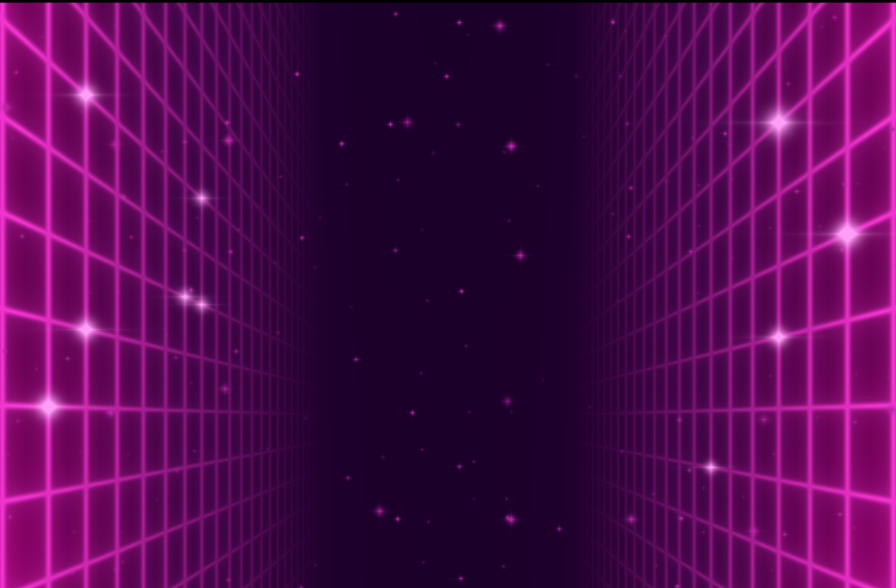
Give the GLSL for this background, as a Shadertoy shader.

```glsl
const vec3 VOID_COLOR = vec3(0.10, 0.0, 0.16);
const vec3 HAZE_COLOR = vec3(0.18, 0.01, 0.23);
const vec3 WALL_COLOR = vec3(0.31, 0.0, 0.27);
const vec3 CORNER_COLOR = vec3(0.62, 0.0, 0.44);
const vec3 NEON_COLOR = vec3(0.95, 0.20, 0.81);
const vec3 STAR_COLOR = vec3(0.72, 0.14, 0.64);
const vec3 FLARE_COLOR = vec3(1.0, 0.62, 0.97);

// Wall spacing: x for columns (inverse distance), y for rows (slope)
const vec2 GRID_START = vec2(2.0104, 0.0286);
const vec2 GRID_STEP = vec2(0.2327, 0.2161);
const float HORIZON = 0.1896;

float hash(vec2 p) {
    return fract(sin(dot(p, vec2(127.1, 311.7))) * 43758.5453);
}

float columnDistance(float index) {
    return 1.0 / (GRID_START.x + GRID_STEP.x * index);
}

float rowSlope(float index) {
    return GRID_START.y + GRID_STEP.y * index;
}

// Screen position of a grid crossing on the wall given by side (-1 or 1)
vec2 crossing(float side, float column, float row) {
    float d = columnDistance(column);
    return vec2(side * d, HORIZON + d * rowSlope(row));
}

float neonLine(float dist, float width) {
    float core = exp(-dist * dist / (width * width));
    return 0.72 * core + 0.30 * exp(-dist / (3.2 * width));
}

// Light of both families of lines on a wall in perspective
float wallGrid(float d, float y, float pixel) {
    float column = max(round((1.0 / d - GRID_START.x) / GRID_STEP.x), 0.0);
    float row = round(((y - HORIZON) / d - GRID_START.y) / GRID_STEP.y);
    float slope = rowSlope(row);
    float columnGap = abs(d - columnDistance(column));
    float rowGap = abs(y - HORIZON - d * slope) / sqrt(1.0 + slope * slope);
    float width = max(0.0078 * d, 0.8 * pixel);
    float upright = neonLine(columnGap, width);
    float slanted = neonLine(rowGap, width);
    float fade = pow(clamp((d - 0.14) / 0.34, 0.0, 1.0), 1.15);
    return fade * (1.0 - (1.0 - upright) * (1.0 - slanted));
}

// Soft core with four tapering rays
float sparkle(vec2 p, float size, float stretch) {
    vec2 a = abs(p) / size;
    float core = exp(-dot(a, a) * 7.0);
    float flat_ray = exp(-a.x * 2.2 / stretch - a.y * 13.0);
    float tall_ray = exp(-a.y * 2.6 - a.x * 13.0);
    return core + 0.6 * (flat_ray + tall_ray);
}

// One possible star per cell, kept away from the cell border
float starLayer(vec2 p, float cellSize, float density, float size, float seed) {
    vec2 cell = floor(p / cellSize);
    vec2 key = cell + seed;
    vec2 offset = 0.28 + 0.44 * vec2(hash(key + 3.7), hash(key + 9.2));
    float present = step(hash(key), density);
    float glow = 0.4 + 0.6 * hash(key + 17.3);
    return present * glow * sparkle(p - (cell + offset) * cellSize, size, 1.0);
}

// Flares sit on grid crossings that step inward along each wall
float wallFlares(vec2 p) {
    float light = 0.0;
    for (int n = 0; n < 6; n++) {
        float i = float(n);
        float column = 1.0 + 5.0 * floor(i / 3.0) + ceil(mod(i, 3.0) * 0.5);
        vec2 center = crossing(-1.0, column, mod(i * i, 7.0));
        float size = 0.075 * abs(center.x);
        light += 2.1 * abs(center.x) * sparkle(p - center, size, 1.3);
    }
    for (int n = 0; n < 4; n++) {
        float i = float(n);
        float column = 1.0 + 2.0 * ceil(i * 0.5) + floor(i / 3.0);
        float row = mod(3.0 - 3.0 * i + 2.0 * i * i, 12.0) - 1.0;
        vec2 center = crossing(1.0, column, row);
        float size = (0.06 + 0.012 * max(row, 0.0)) * abs(center.x);
        light += 2.2 * abs(center.x) * sparkle(p - center, size, 1.5);
    }
    return light;
}

vec3 backdrop(float d, float y, float height) {
    vec3 color = mix(VOID_COLOR, HAZE_COLOR, smoothstep(0.10, 0.27, d));
    color = mix(color, WALL_COLOR, smoothstep(0.27, 0.5, d));
    float side = 0.5 - d;
    float low = exp(-length(vec2(side * 9.0, y * 5.0)));
    float high = exp(-length(vec2(side * 11.0, (height - y) * 5.0)));
    return mix(color, CORNER_COLOR, 0.85 * low + 0.55 * high);
}

void mainImage(out vec4 fragColor, in vec2 fragCoord) {
    float pixel = 1.0 / iResolution.x;
    float height = iResolution.y * pixel;
    vec2 p = fragCoord * pixel - vec2(0.5, 0.0);
    float d = max(abs(p.x), 0.02);

    // Dark corridor between two glowing walls
    vec3 color = backdrop(d, p.y, height);
    color = mix(color, NEON_COLOR, wallGrid(d, p.y, pixel));

    // Scattered stars, then flares on the walls
    float stars = 0.8 * starLayer(p, 0.145, 0.45, 0.013, 4.0);
    stars += 0.75 * starLayer(p + 0.021, 0.062, 0.28, 0.0065, 31.0);
    stars += 0.25 * starLayer(p, 0.043, 0.30, 0.005, 58.0);
    color = mix(color, STAR_COLOR, min(stars, 1.0));
    color = mix(color, FLARE_COLOR, min(wallFlares(p), 1.0));

    // Thin dark strip along the top
    color *= smoothstep(0.003 - pixel, 0.003 + pixel, height - p.y);
    fragColor = vec4(color, 1.0);
}
```
